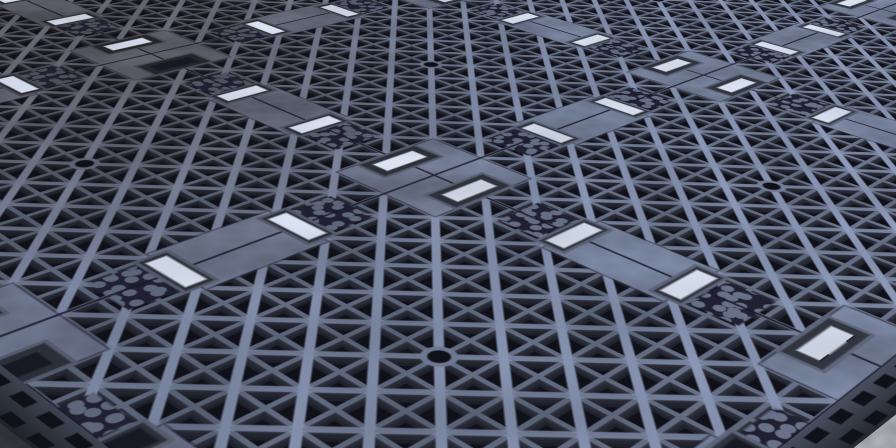
Give the GLSL for this pattern, as a WebGL 1 fragment shader.

```glsl
precision highp float;
uniform vec2 u_resolution;

const float CELLS = 14.0;       // lattice steps along one tile
const float WALL_HEIGHT = 0.13; // rim height in canvas heights
const vec3 GAP = vec3(0.062, 0.062, 0.098);
const vec3 STEEL = vec3(0.42, 0.45, 0.53);
const vec3 WHITE = vec3(0.83, 0.86, 0.92);

vec2 hash2(vec2 p) {
  return fract(sin(vec2(dot(p, vec2(127.1, 311.7)), dot(p, vec2(269.5, 183.3)))) * 4375.85);
}

// Distance to the nearest scattered cell point
float cellular(vec2 p) {
  float nearest = 2.0;
  for (int j = -1; j <= 1; j++) {
    for (int i = -1; i <= 1; i++) {
      vec2 id = floor(p) + vec2(float(i), float(j));
      nearest = min(nearest, length(id + hash2(id) - p));
    }
  }
  return nearest;
}

float smudge(vec2 p) {
  return 0.5 + 0.25 * sin(p.x * 3.1 + 2.0 * sin(p.y * 1.7)) + 0.25 * sin(p.y * 4.3 + 1.6 * sin(p.x * 2.3));
}

float box(vec2 p, vec2 halfSize) {
  vec2 d = abs(p) - halfSize;
  return length(max(d, 0.0)) + min(max(d.x, d.y), 0.0);
}

float fill(float d, float soft) {
  return 1.0 - smoothstep(-soft, soft, d);
}

float bar(float x, float halfWidth) {
  return fill(abs(fract(x + 0.5) - 0.5) - halfWidth, 0.025);
}

// Screen position to floor position; tile corners lie on integers
vec2 toFloor(vec2 s) {
  vec2 d = s - vec2(0.969, 0.609);
  vec2 u = vec2(1.010, 0.440) - 0.26 * s;
  vec2 v = vec2(-0.557, 0.469) - 0.225 * s;
  return vec2(d.x * v.y - d.y * v.x, u.x * d.y - u.y * d.x) / (u.x * v.y - u.y * v.x);
}

// Square lattice with diagonals through every second node; x: diagonals, y: all bars
vec2 lattice(vec2 q) {
  float diagonal = max(bar((q.x - q.y) * 0.5, 0.085), 0.85 * bar((q.x + q.y) * 0.5, 0.08));
  float straight = max(bar(q.x, 0.075), bar(q.y, 0.075));
  return vec2(diagonal, max(diagonal, straight));
}

// Nearest connector: x is the clip distance, y its socket distance
vec2 connector(vec2 m) {
  vec2 corner = m - vec2(0.0, 0.1);
  vec2 sideA = m - vec2(0.365, 0.0);
  vec2 sideB = m - vec2(0.0, 0.37);
  vec2 size = vec2(0.058, 0.022);
  float clip = min(box(corner, size), min(box(sideA, size.yx), box(sideB, size)));
  float socket = min(box(corner, vec2(0.084, 0.042)), min(box(sideA, vec2(0.033, 0.072)), box(sideB, vec2(0.072, 0.033))));
  return vec2(clip, socket);
}

float padDistance(vec2 m) {
  float sides = min(box(m - vec2(0.5, 0.0), vec2(0.135, 0.085)), box(m - vec2(0.0, 0.5), vec2(0.085, 0.135)));
  return min(box(m, vec2(0.14)), sides);
}

vec3 floorColor(vec2 f, vec3 steel) {
  vec2 q = f * CELLS;
  vec2 r = f - floor(f + 0.5);
  vec2 m = abs(r);
  float wear = smudge(f * 5.0);

  // Open lattice with visible bar sides
  float side = 0.0;
  for (int k = 1; k <= 3; k++) side = max(side, lattice(q + 0.07 * float(k)).y * (1.05 - 0.2 * float(k)));
  vec2 mesh = lattice(q);
  vec3 col = mix(GAP, steel * 0.46, side);
  col = mix(col, steel * (0.8 + 0.3 * mesh.x + 0.12 * wear), mesh.y);

  // Round hole at the tile center
  float center = length(fract(f) - 0.5) * CELLS;
  col = mix(col, steel, fill(center - 0.42, 0.04));
  col = mix(col, GAP, fill(center - 0.26, 0.04));

  // Broken latch pieces beside the edge pads
  float latch = min(box(m - vec2(0.28, 0.0), vec2(0.05, 0.06)), box(m - vec2(0.0, 0.28), vec2(0.06, 0.05)));
  float pieces = smoothstep(0.35, 0.5, cellular(f * 36.0));
  col = mix(col, mix(steel * 0.9, GAP * 2.0, pieces), fill(latch, 0.004));

  // Solid pads, seams and connectors
  float grain = cellular(f * 22.0);
  vec3 plate = steel * (0.86 + 0.2 * wear + 0.1 * grain);
  float pad = padDistance(m);
  col = mix(col, GAP * 2.2, 0.6 * fill(abs(pad) - 0.004, 0.003));
  col = mix(col, plate, fill(pad, 0.003));
  col = mix(col, GAP * 1.6, 0.85 * fill(min(m.x, m.y) - 0.003, 0.002));
  vec2 link = connector(m);
  col = mix(col, steel * 0.42, fill(link.y, 0.004));
  col = mix(col, steel * 0.8, fill(abs(link.y) - 0.004, 0.003));
  float missing = max(step(min(f.x, f.y), -0.92) * step(0.03, abs(f.x)), fill(length(f - vec2(0.0, 0.9)) - 0.09, 0.002));
  vec3 clipColor = mix(WHITE * (0.94 + 0.1 * wear), GAP * 1.5, missing);
  return mix(col, clipColor, fill(link.x, 0.004));
}

// Blocky rim, then the ground beyond it
vec3 rimColor(vec2 s, vec2 f, vec3 steel) {
  vec2 above = toFloor(s + vec2(0.0, WALL_HEIGHT));
  float outer = min(f.x, f.y) + 1.0;
  float inner = min(above.x, above.y) + 1.0;
  float drop = outer / (outer - inner);
  float along = (f.x < f.y ? f.y : f.x) * CELLS;
  float window = fill(box(vec2(fract(along + 0.5 * step(0.55, drop)) - 0.5, fract(drop * 2.0) - 0.55), vec2(0.28, 0.27)), 0.04);
  vec3 wall = mix(steel * (0.6 - 0.3 * drop), GAP, window);
  vec3 ground = mix(vec3(0.2, 0.2, 0.23), vec3(0.66, 0.66, 0.69), smoothstep(0.1, 1.8, s.x));
  return mix(ground * (0.9 + 0.15 * smudge(s * 30.0)), wall, step(0.0, inner));
}

vec3 scene(vec2 s) {
  vec2 f = toFloor(s);
  // Cool light from the right, warm dim far left
  float dim = smoothstep(0.25, 1.0, s.y) * (1.0 - smoothstep(0.2, 1.3, s.x));
  vec3 steel = STEEL * mix(vec3(1.0, 1.02, 1.04), vec3(0.82, 0.77, 0.72), dim);
  steel *= 0.95 + 0.07 * s.x + 0.06 * (hash2(floor(f)).x - 0.5);
  return min(f.x, f.y) > -1.0 ? floorColor(f, steel) : rimColor(s, f, steel);
}

void main() {
  vec3 sum = vec3(0.0);
  for (int j = 0; j < 3; j++) {
    for (int i = 0; i < 3; i++) {
      vec2 offset = (vec2(float(i), float(j)) - 1.0) / 3.0;
      sum += scene((gl_FragCoord.xy + offset) / u_resolution * vec2(2.0, 1.0));
    }
  }
  gl_FragColor = vec4(sum / 9.0, 1.0);
}
```
